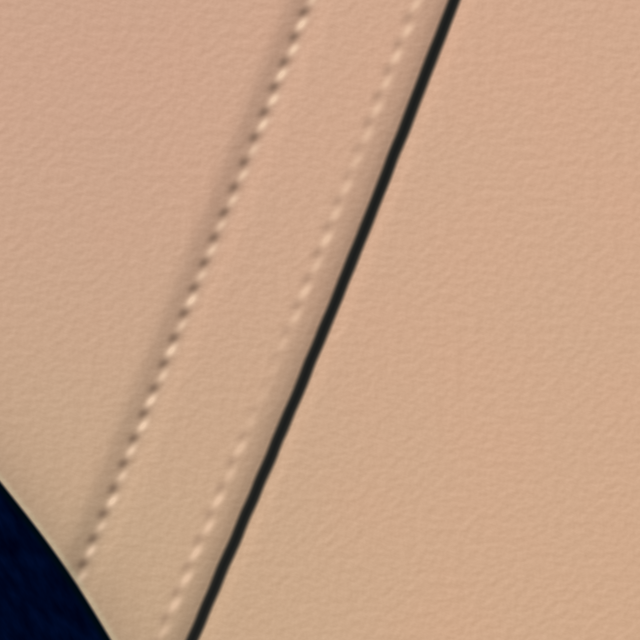
Write a Shadertoy shader that draws this texture.

```glsl
const float PI = 3.14159265;

float hash1(float n) {
    return fract(sin(n * 91.7) * 4375.5);
}

vec2 gradientAt(vec2 cell) {
    float angle = 2.0 * PI * fract(sin(dot(cell, vec2(127.1, 311.7))) * 4358.5);
    return vec2(cos(angle), sin(angle));
}

float gradientNoise(vec2 p) {
    vec2 cell = floor(p), f = fract(p);
    vec2 s = f * f * f * (f * (f * 6.0 - 15.0) + 10.0);
    vec2 e = vec2(1.0, 0.0);
    float a = dot(gradientAt(cell), f);
    float b = dot(gradientAt(cell + e.xy), f - e.xy);
    float c = dot(gradientAt(cell + e.yx), f - e.yx);
    float d = dot(gradientAt(cell + e.xx), f - e.xx);
    return mix(mix(a, b, s.x), mix(c, d, s.x), s.y);
}

float fbm(vec2 p) {
    float sum = 0.0, amplitude = 0.5;
    for (int i = 0; i < 4; i++) {
        sum += amplitude * gradientNoise(p);
        p = mat2(1.6, 1.2, -1.2, 1.6) * p + 7.3;
        amplitude *= 0.5;
    }
    return sum;
}

float bell(float x, float width) {
    return exp(-x * x / (width * width));
}

// Signed distance across a slanted, slightly bowed line; positive on the right
float lineDistance(vec2 p, float start, float slope, float bow) {
    float x = start + slope * p.y + bow * sin(PI * p.y);
    return (p.x - x) / sqrt(1.0 + slope * slope);
}

// x: raised thread, y: dimple between threads
vec2 stitches(float across, float y, float period, float phase, vec2 size) {
    float t = (y - phase) / period;
    float id = floor(t + 0.5);
    float along = (t - id) * period * 1.08;
    float shift = (hash1(id + 3.0) - 0.5) * 0.003;
    float tilted = across - shift - 0.12 * along;
    float thread = bell(tilted, size.x) * bell(along, size.y);
    float gap = (fract(t) - 0.5) * period * 1.08;
    float dimple = bell(across + 0.006, size.x * 1.1) * bell(gap, size.y * 0.85);
    return vec2(thread * (0.7 + 0.5 * hash1(id)), dimple);
}

vec3 leather(vec2 p) {
    vec3 left = mix(vec3(0.775, 0.655, 0.535), vec3(0.802, 0.645, 0.550), smoothstep(0.0, 0.9, p.y));
    vec3 right = mix(vec3(0.815, 0.665, 0.545), vec3(0.820, 0.660, 0.555), p.y);
    vec3 color = mix(left, right, smoothstep(0.1, 0.8, p.x));
    color += vec3(0.012, -0.004, -0.004) * fbm(p * 5.0);
    float grain = fbm(p * vec2(65.0, 85.0));
    float relief = grain - fbm((p + vec2(0.003, -0.004)) * vec2(65.0, 85.0));
    return color + 0.022 * grain + 0.045 * relief;
}

void mainImage(out vec4 fragColor, in vec2 fragCoord) {
    vec2 p = fragCoord / iResolution.xy;
    vec2 wobble = p + 0.0015 * vec2(gradientNoise(p * 22.0), 0.0);
    vec3 color = leather(p);

    float seam = lineDistance(wobble, 0.300, 0.410, 0.007);
    float leftRow = lineDistance(p, 0.087, 0.401, 0.001);
    float rightRow = lineDistance(p, 0.249, 0.405, 0.008);
    float corner = (p.x - 0.173 + 0.700 * p.y - 0.008 * sin(PI * p.y / 0.247)) / 1.22;

    // Soft folds beside the stitching
    color *= 1.0 - 0.11 * bell(leftRow + 0.020, 0.018);
    color *= 1.0 - 0.05 * bell(leftRow + 0.003, 0.010);
    color *= 1.0 + 0.025 * bell(leftRow - 0.022, 0.014);
    color *= 1.0 - 0.07 * bell(rightRow - 0.015, 0.014);

    // Left thread row with deep dimples
    vec2 leftStitch = stitches(leftRow, p.y, 0.0392, 0.766, vec2(0.0068, 0.0105));
    color = mix(color, vec3(0.43, 0.34, 0.28), 0.60 * min(leftStitch.y, 1.0));
    color = mix(color, vec3(0.96, 0.83, 0.71), 0.85 * min(leftStitch.x, 1.0));

    // Right thread row, sinking into the surface near the middle
    float visible = 1.0 - 0.75 * bell(p.y - 0.40, 0.09) - 0.45 * bell(p.y - 0.74, 0.05);
    vec2 rightStitch = stitches(rightRow, p.y, 0.0408, 0.014, vec2(0.0070, 0.0130));
    color = mix(color, vec3(0.58, 0.46, 0.38), 0.40 * visible * rightStitch.y);
    color = mix(color, vec3(0.94, 0.80, 0.68), 0.72 * visible * min(rightStitch.x, 1.0));

    // Dark seam with a shaded left lip
    color *= 1.0 - 0.16 * bell(seam + 0.013, 0.013);
    color *= 1.0 + 0.03 * bell(seam - 0.022, 0.010);
    float seamMask = 1.0 - smoothstep(0.0045, 0.0135, abs(seam));
    vec3 seamColor = mix(vec3(0.09, 0.10, 0.10), vec3(0.18, 0.17, 0.15), smoothstep(0.0, 0.009, abs(seam)));
    color = mix(color, seamColor, 0.97 * seamMask);

    // Navy corner with faint streaks and a pale rim
    color *= 1.0 - 0.12 * exp(-max(corner, 0.0) / 0.045);
    color += vec3(0.04, 0.07, 0.06) * bell(corner - 0.005, 0.005);
    float streak = fbm(vec2(p.x + p.y * 0.6, p.y - p.x * 0.6) * vec2(45.0, 18.0));
    vec3 navy = vec3(0.0, 0.028, 0.125) + vec3(0.01, 0.06, 0.12) * streak;
    navy = mix(navy, vec3(0.0, 0.035, 0.06), bell(corner + 0.004, 0.007));
    float pixel = 1.0 / iResolution.y;
    color = mix(navy, color, smoothstep(-0.002 - pixel, 0.002 + pixel, corner));

    fragColor = vec4(clamp(color, 0.0, 1.0), 1.0);
}
```
